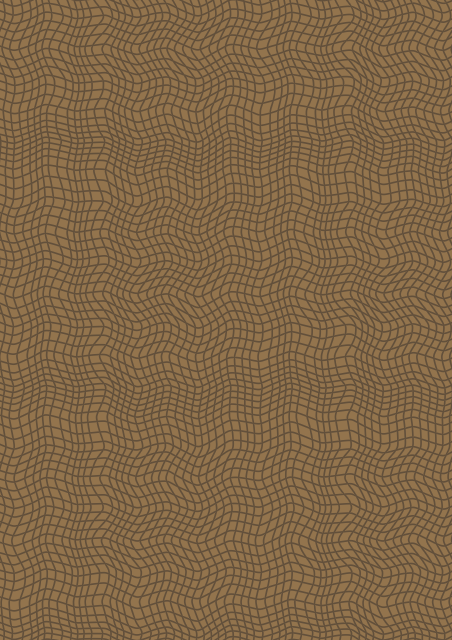
Write a Shadertoy shader that draws this pattern.

```glsl
const float TAU = 6.2831853;
const vec3 GROUND = vec3(0.575, 0.455, 0.303);
const vec3 LINE = vec3(0.385, 0.312, 0.232);

vec2 hashGradient(vec2 cell) {
    vec2 h = vec2(dot(cell, vec2(127.1, 311.7)), dot(cell, vec2(269.5, 183.3)));
    return 2.0 * fract(sin(h) * 43758.55) - 1.0;
}

float gradientNoise(vec2 p) {
    vec2 i = floor(p);
    vec2 f = p - i;
    vec2 s = f * f * f * (f * (f * 6.0 - 15.0) + 10.0);
    vec2 e = vec2(0.0, 1.0);
    float low = mix(dot(hashGradient(i), f), dot(hashGradient(i + e.yx), f - e.yx), s.x);
    float high = mix(dot(hashGradient(i + e.xy), f - e.xy), dot(hashGradient(i + e.yy), f - e.yy), s.x);
    return mix(low, high, s.y);
}

// Wave between a sine and a triangle, with softly creased peaks
float creasedWave(float turns) {
    return asin(0.95 * sin(TAU * turns)) / 1.253;
}

// Shift that crowds lines together around whole values of phase
float crowding(float phase, float strength) {
    float shift = 0.0;
    for (int n = 1; n <= 4; n++) {
        shift += sin(TAU * phase * float(n)) / float(n);
    }
    return shift * strength;
}

// Bends the plane; lengths are fractions of the canvas height
vec2 warp(vec2 p, float period) {
    vec2 t = p / period;

    // Vertical lines sway with height
    float sway = 0.0065 * creasedWave(4.0 * t.y + 0.12)
               + 0.0040 * creasedWave(3.0 * t.y + 0.55)
               + 0.0050 * creasedWave(t.y + 0.30);
    sway *= 1.0 + 0.35 * cos(TAU * (t.x - 0.6));

    // Horizontal lines roll across the width
    float roll = 0.0095 * cos(TAU * (t.x - 0.21))
               + 0.0070 * creasedWave(4.0 * t.x - 0.48)
               + 0.0025 * creasedWave(3.0 * t.x + 0.35);

    // Irregular drift between neighbouring folds
    vec2 drift = 0.012 * vec2(gradientNoise(p * 10.5 + 3.7), gradientNoise(p * 9.5 + 41.3));

    vec2 q = p - vec2(sway, roll) + drift;
    float envelope = 0.5 + 0.5 * cos(TAU * (t.x - 0.31));
    q.x += 0.0036 * envelope * sin(TAU * (6.0 * t.x - 0.93));
    q.y += crowding((q.y - 0.772) / period, 0.0075);
    return q;
}

// Coverage of evenly spaced lines, with halfWidth in pixels
float gridLines(vec2 grid, float halfWidth) {
    vec2 dx = dFdx(grid);
    vec2 dy = dFdy(grid);
    vec2 slope = max(sqrt(dx * dx + dy * dy), vec2(1e-5));
    vec2 dist = abs(fract(grid) - 0.5) / slope;
    vec2 cover = clamp(halfWidth + 0.5 - dist, 0.0, 1.0);
    return max(cover.x, cover.y);
}

void mainImage(out vec4 fragColor, in vec2 fragCoord) {
    vec2 p = fragCoord / iResolution.y;
    vec2 cellCount = vec2(82.5, 75.0);
    vec2 grid = warp(p, 0.384) * cellCount;
    float lines = gridLines(grid, 0.00128 * iResolution.y);
    fragColor = vec4(mix(GROUND, LINE, lines), 1.0);
}
```
